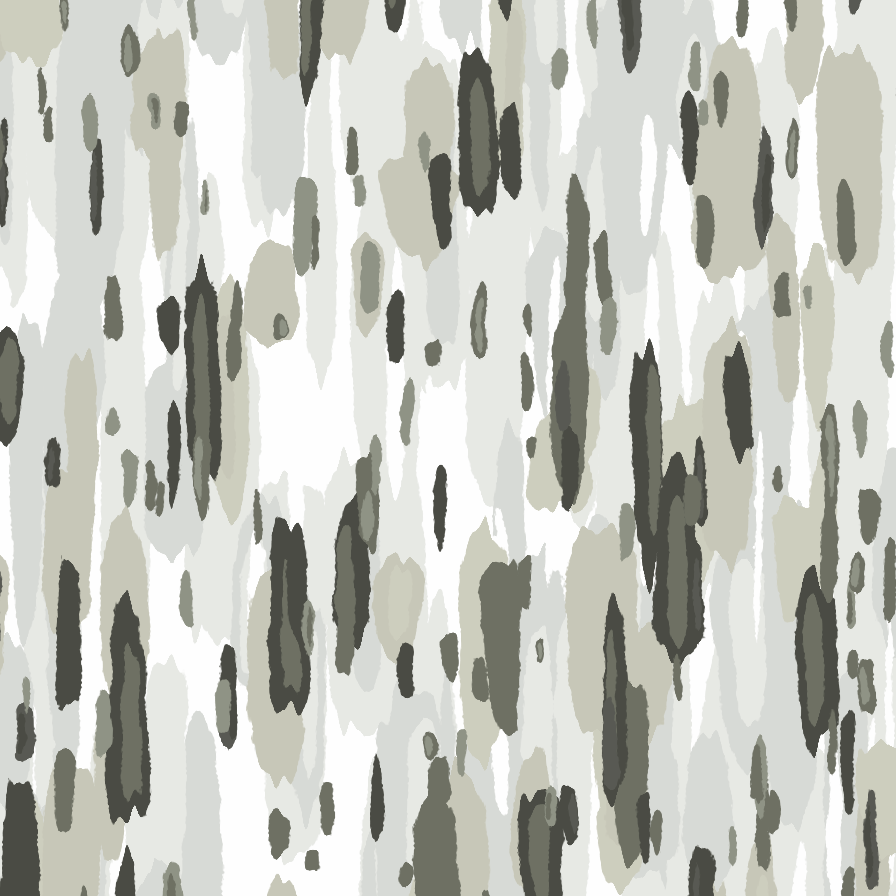
Reproduce this texture procedurally as a WebGL 2 fragment shader.

```glsl
#version 300 es
precision highp float;
// Layered vertical dry-brush strokes in bark greys, beige and dark olive on white.

uniform vec2 u_resolution;
out vec4 fragColor;

const vec3 WHITE      = vec3(0.995);
const vec3 PALE_GREY  = vec3(0.905, 0.912, 0.895);
const vec3 SOFT_GREY  = vec3(0.845, 0.855, 0.838);
const vec3 BEIGE      = vec3(0.782, 0.782, 0.722);
const vec3 LIGHT_SAND = vec3(0.805, 0.806, 0.745);
const vec3 DARK       = vec3(0.290, 0.295, 0.265);
const vec3 CHARCOAL   = vec3(0.345, 0.350, 0.325);
const vec3 OLIVE      = vec3(0.430, 0.440, 0.390);
const vec3 LIGHT_OLIVE = vec3(0.560, 0.575, 0.520);

const float EDGE_SOFTNESS = 0.0009;  // minimum edge blur
const float EDGE_WOBBLE   = 0.0050;  // slow waver of the long sides
const float EDGE_GRAIN    = 0.0018;  // fine dry-bristle roughness
const float BRISTLE_FREQ  = 120.0;   // bristles per unit at stroke ends
const float MAX_TILT      = 0.035;
const float MAX_SKEW      = 0.35;    // one end wider than the other
const float CLUMPING      = 1.3;     // how strongly strokes gather in groups

// One set of scattered strokes; sizes are half extents (min, max).
struct Layer {
  vec2 cell;
  vec2 halfWidth;
  vec2 halfHeight;
  float density;
  float seed;
  float swapChance;    // chance that the two colours trade places
  float streakChance;  // chance of an inner streak
};

vec4 hash4(vec2 p) {
  vec4 q = fract(p.xyxy * vec4(0.1031, 0.1030, 0.0973, 0.1099));
  q += dot(q, q.wzxy + 33.33);
  return fract((q.xxyz + q.yzzw) * q.zywx);
}

float noise(vec2 p) {
  vec2 i = floor(p), f = fract(p);
  f = f * f * (3.0 - 2.0 * f);
  float low  = mix(hash4(i).x, hash4(i + vec2(1, 0)).x, f.x);
  float high = mix(hash4(i + vec2(0, 1)).x, hash4(i + vec2(1, 1)).x, f.x);
  return mix(low, high, f.y);
}

// Signed inside distance of a tapered stroke; blunt sets how square it is.
float strokeShape(vec2 d, vec2 size, float blunt) {
  float t = abs(d.y) / size.y;
  float profile = sqrt(max(0.0, 1.0 - pow(t, blunt)));
  return min(size.x * profile - abs(d.x), (1.0 - t) * size.y);
}

float coverage(float inside) {
  float blur = max(EDGE_SOFTNESS, 0.75 / u_resolution.y);
  return smoothstep(-blur, blur, inside);
}

void paintLayer(inout vec3 color, vec2 p, Layer L, vec3 body, vec3 accent) {
  vec2 home = floor(p / L.cell);
  for (int j = -1; j <= 1; j++)
  for (int i = -1; i <= 1; i++) {
    vec2 id = home + vec2(i, j);
    vec4 place = hash4(id + L.seed * 17.3 + 50.0);
    vec2 center = (id + place.xy) * L.cell;
    float clump = noise(center * vec2(6.0, 4.0) + L.seed * 5.1 + 20.0) - 0.5;
    if (place.z > L.density + CLUMPING * L.density * clump) continue;

    vec4 form = hash4(id + L.seed * 29.7 + 150.0);
    vec4 look = hash4(id + L.seed * 41.9 + 250.0);
    vec2 size = vec2(mix(L.halfWidth.x, L.halfWidth.y, form.x),
                     mix(L.halfHeight.x, L.halfHeight.y, form.y));
    vec2 d = p - center;
    if (abs(d.x) > size.x * 1.4 + 0.015 || abs(d.y) > size.y * 1.25) continue;

    // Lean, waver and ragged bristle ends
    float key = place.w * 90.0;
    d.x += (form.z * 2.0 - 1.0) * MAX_TILT * d.y;
    d.x += (noise(vec2(key, p.y * 28.0)) - 0.5) * EDGE_WOBBLE;
    size.y += (noise(vec2(p.x * BRISTLE_FREQ, key)) - 0.5) * min(0.035, size.y * 0.4);
    size.x *= 1.0 + (look.x * 2.0 - 1.0) * MAX_SKEW * d.y / size.y;
    float rough = (noise(p * vec2(170.0, 85.0) + key) - 0.5) * EDGE_WOBBLE * 0.6
                + (noise(p * vec2(520.0, 380.0) + key) - 0.5) * EDGE_GRAIN;
    float blunt = mix(2.0, 7.0, form.w);

    // Body, then a narrower off-centre streak in the second colour
    bool swapped = look.y < L.swapChance;
    float inside = strokeShape(d, size, blunt) + rough;
    color = mix(color, swapped ? accent : body, coverage(inside));
    if (look.z < L.streakChance) {
      vec2 offset = size * vec2(look.w - 0.5, 0.3 * (look.x - 0.5));
      float streak = strokeShape(d - offset, size * vec2(0.45, 0.7), blunt) + rough;
      color = mix(color, swapped ? body : accent, coverage(min(streak, inside)));
    }
  }
}

void main() {
  vec2 p = gl_FragCoord.xy / u_resolution.y;
  vec3 color = WHITE;

  // Broad pale washes
  paintLayer(color, p, Layer(vec2(0.06, 0.35), vec2(0.015, 0.040), vec2(0.15, 0.30), 0.88, 1.0, 0.1, 0.15), PALE_GREY, SOFT_GREY);
  paintLayer(color, p, Layer(vec2(0.08, 0.25), vec2(0.015, 0.040), vec2(0.08, 0.20), 0.72, 2.0, 0.15, 0.2), SOFT_GREY, PALE_GREY);
  paintLayer(color, p, Layer(vec2(0.06, 0.25), vec2(0.004, 0.012), vec2(0.06, 0.19), 0.32, 3.0, 0.0, 0.0), WHITE, WHITE);
  paintLayer(color, p, Layer(vec2(0.09, 0.20), vec2(0.015, 0.040), vec2(0.05, 0.14), 0.52, 4.0, 0.35, 0.2), BEIGE, LIGHT_SAND);

  // Dark marks, from long strokes to small dabs
  paintLayer(color, p, Layer(vec2(0.09, 0.22), vec2(0.011, 0.025), vec2(0.06, 0.13), 0.43, 5.0, 0.15, 0.5), DARK, OLIVE);
  paintLayer(color, p, Layer(vec2(0.06, 0.12), vec2(0.006, 0.012), vec2(0.03, 0.065), 0.22, 6.0, 0.2, 0.5), DARK, CHARCOAL);
  paintLayer(color, p, Layer(vec2(0.06, 0.12), vec2(0.006, 0.013), vec2(0.025, 0.06), 0.24, 7.0, 0.2, 0.3), OLIVE, LIGHT_OLIVE);
  paintLayer(color, p, Layer(vec2(0.05, 0.09), vec2(0.004, 0.009), vec2(0.012, 0.035), 0.24, 8.0, 0.4, 0.2), OLIVE, LIGHT_OLIVE);

  fragColor = vec4(color, 1.0);
}
```
